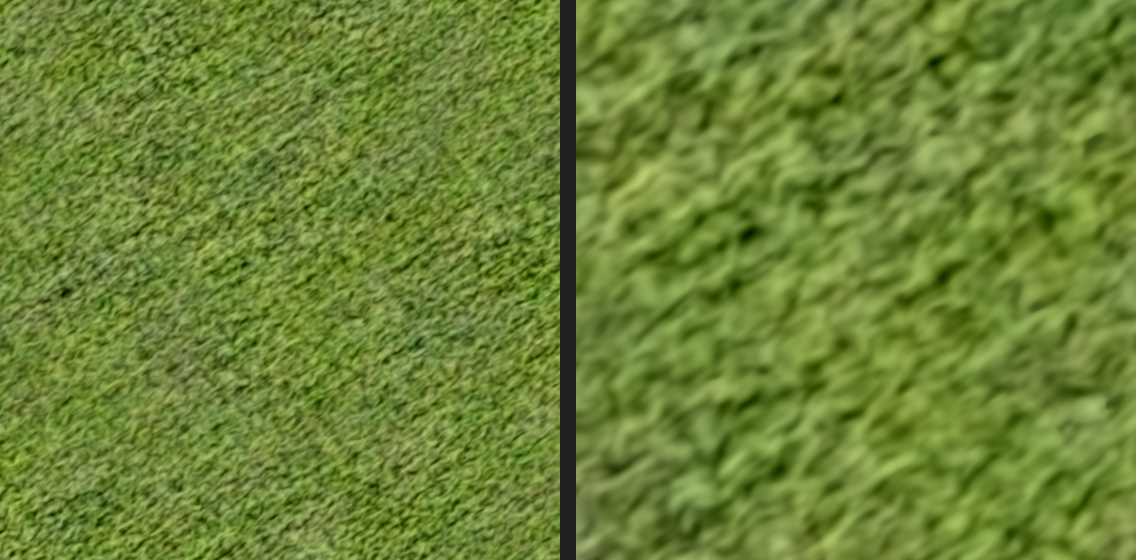
Left, the full canvas; right, a detail of the centre.
A WebGL 1 fragment shader for this texture:

```glsl
precision highp float;

uniform vec2 u_resolution;

// Colours: average grass, change per unit of tone, and patch tints
const vec3 GRASS_MEAN = vec3(0.427, 0.519, 0.218);
const vec3 TONE_STEP = vec3(0.086, 0.086, 0.076);
const vec3 DRY_TINT = vec3(0.013, 0.001, 0.004);
const vec3 LUSH_TINT = vec3(-0.001, 0.005, -0.018);
const vec3 SHADOW_COLOR = vec3(0.17, 0.25, 0.05);

// Directions in radians, sizes as cells per canvas (along, across)
const float STREAK_ANGLE = 0.53;
const float TUFT_ANGLE = 0.64;
const vec2 STREAK_CELLS = vec2(7.0, 62.0);
const vec2 TUFT_CELLS = vec2(42.0, 96.0);
const vec2 BLADE_CELLS = vec2(84.0, 138.0);
const vec2 PATCH_CELLS = vec2(5.0, 12.0);
const vec2 TINT_CELLS = vec2(7.0, 13.0);
const float WARP_CELLS = 44.0;
const float WARP_SIZE = 0.0009;

// Share of each layer in the tone
const float TUFT_WEIGHT = 0.74;
const float BLADE_WEIGHT = 0.52;
const float STREAK_WEIGHT = 0.40;
const float PATCH_WEIGHT = 0.12;
const float SHADOW_SKEW = 0.06;
const float PATCH_CONTRAST = 0.10;

const float TAU = 6.2831853;
const float UNIT_DEVIATION = 4.7;

vec2 randomGradient(vec2 cell) {
    vec3 q = fract(cell.xyx * vec3(0.1031, 0.1030, 0.0973));
    q += dot(q, q.yzx + 33.33);
    float angle = TAU * fract((q.x + q.y) * q.z);
    return vec2(cos(angle), sin(angle));
}

// Gradient noise scaled to a standard deviation near one
float gradientNoise(vec2 p) {
    vec2 cell = floor(p);
    vec2 f = p - cell;
    vec2 w = f * f * f * (f * (f * 6.0 - 15.0) + 10.0);
    vec2 e = vec2(0.0, 1.0);
    float a = dot(randomGradient(cell), f);
    float b = dot(randomGradient(cell + e.yx), f - e.yx);
    float c = dot(randomGradient(cell + e.xy), f - e.xy);
    float d = dot(randomGradient(cell + e.yy), f - e.yy);
    return UNIT_DEVIATION * mix(mix(a, b, w.x), mix(c, d, w.x), w.y);
}

// Coordinates along and across a direction
vec2 alongAcross(vec2 p, float angle) {
    vec2 dir = vec2(cos(angle), sin(angle));
    return vec2(dot(p, dir), dot(p, vec2(-dir.y, dir.x)));
}

void main() {
    vec2 p = gl_FragCoord.xy / min(u_resolution.x, u_resolution.y);

    // Curl the blades a little
    vec2 warp = vec2(gradientNoise(p * WARP_CELLS + 11.3),
                     gradientNoise(p * WARP_CELLS + 71.9));
    vec2 curled = p + WARP_SIZE * warp;
    vec2 streakPos = alongAcross(p + 0.5 * WARP_SIZE * warp, STREAK_ANGLE);
    vec2 tuftPos = alongAcross(curled, TUFT_ANGLE);

    // Layers from broad patches to single blades
    float patches = gradientNoise(streakPos * PATCH_CELLS + 5.7);
    float streaks = gradientNoise(streakPos * STREAK_CELLS + 23.1);
    float tufts = gradientNoise(tuftPos * TUFT_CELLS + 41.6);
    float blades = gradientNoise(tuftPos * BLADE_CELLS + 87.2);

    float tone = TUFT_WEIGHT * tufts + BLADE_WEIGHT * blades + STREAK_WEIGHT * streaks;
    tone *= 1.0 + PATCH_CONTRAST * gradientNoise(p * 4.0 + 63.4);
    tone += PATCH_WEIGHT * patches;
    tone -= SHADOW_SKEW * (tone * tone - 1.0);

    // Dry and lush areas shift the hue
    float dry = gradientNoise(streakPos * TINT_CELLS + 131.5)
              + 0.6 * gradientNoise(tuftPos * 30.0 + 17.8);
    float lush = gradientNoise(streakPos * TINT_CELLS * 0.7 + 157.2)
               + 0.6 * gradientNoise(tuftPos * 24.0 + 97.4);
    vec3 color = GRASS_MEAN + TONE_STEP * tone + DRY_TINT * dry + LUSH_TINT * lush;

    // Rare deep gaps between clumps
    float gap = smoothstep(1.7, 2.6, -gradientNoise(streakPos * vec2(22.0, 44.0) + 203.7));
    color = mix(color, SHADOW_COLOR, 0.5 * gap * smoothstep(0.8, -0.8, tone));

    gl_FragColor = vec4(clamp(color, 0.0, 1.0), 1.0);
}
```
